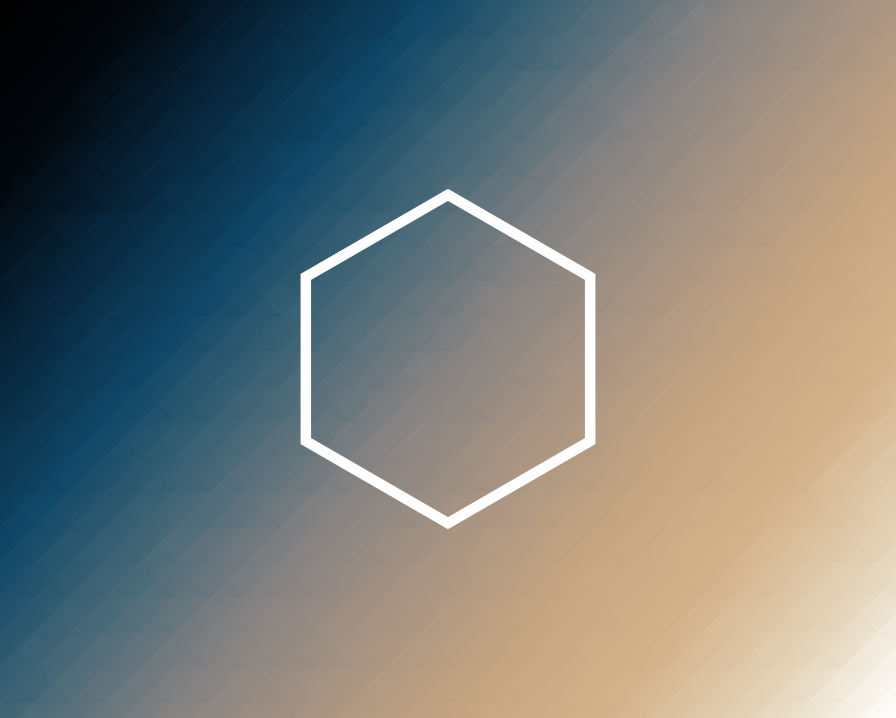
Reproduce this background procedurally as a WebGL 2 fragment shader.

```glsl
#version 300 es
precision highp float;
// Draws a white hexagon outline over a diagonal dusk gradient faceted by translucent triangles.

uniform vec2 u_resolution;
out vec4 fragColor;

// Lengths are fractions of the canvas height.
const float CELL = 0.0489;           // row height and triangle spacing
const float FACET_ALPHA = 0.5;       // opacity of each triangle
const float FACET_JITTER = 0.016;    // random shift along the gradient
const float DOWN_WEIGHT = 0.78;      // gradient pull downward against rightward
const float HEX_APOTHEM = 0.198;
const float HEX_HALF_STROKE = 0.0073;
const vec3 HEX_COLOR = vec3(1.0);

// Evenly spaced gradient stops, from upper left to lower right.
const int LAST_STOP = 10;
const vec3 STOPS[11] = vec3[11](
  vec3(0.0),
  vec3(0.008, 0.03, 0.05),
  vec3(0.03, 0.15, 0.24),
  vec3(0.06, 0.28, 0.405),
  vec3(0.28, 0.41, 0.47),
  vec3(0.52, 0.51, 0.51),
  vec3(0.66, 0.58, 0.51),
  vec3(0.775, 0.645, 0.505),
  vec3(0.83, 0.695, 0.54),
  vec3(0.89, 0.825, 0.715),
  vec3(1.0, 1.0, 0.99)
);

float hash(vec2 p) {
  vec3 q = fract(vec3(p.xyx) * 0.1031);
  q += dot(q, q.yzx + 33.33);
  return fract((q.x + q.y) * q.z);
}

vec3 ramp(float t) {
  float s = clamp(t, 0.0, 1.0) * float(LAST_STOP);
  int i = min(int(s), LAST_STOP - 1);
  return mix(STOPS[i], STOPS[i + 1], s - float(i));
}

// Gradient position of a point measured from the upper left corner.
float gradientAt(vec2 p, float aspect) {
  return (p.x + DOWN_WEIGHT * p.y) / (aspect + DOWN_WEIGHT);
}

// Distance to a hexagon with a corner at the top, exact along its sides.
float hexagon(vec2 p, float apothem) {
  p = abs(p);
  return max(p.x, dot(p, vec2(0.5, 0.866025))) - apothem;
}

float coverage(float d, float pixel) {
  return clamp(0.5 - d / pixel, 0.0, 1.0);
}

// Overlapping upright triangles, each tinted by the gradient at its centroid.
vec3 facets(vec2 p, float aspect, float pixel) {
  vec3 color = ramp(gradientAt(p, aspect));
  vec2 grid = p / CELL;
  vec2 cell = floor(grid);
  float depth = fract(grid.y);
  for (int i = 0; i < 2; i++) {
    vec2 id = cell + vec2(float(i), 0.0);
    float d = (abs(grid.x - id.x) - depth) * CELL * 0.7071;
    float t = gradientAt((id + vec2(0.0, 0.667)) * CELL, aspect);
    t += (hash(id) - 0.5) * FACET_JITTER;
    color = mix(color, ramp(t), FACET_ALPHA * coverage(d, pixel));
  }
  return color;
}

void main() {
  float pixel = 1.0 / u_resolution.y;
  float aspect = u_resolution.x * pixel;
  vec2 uv = gl_FragCoord.xy * pixel;

  // Background, measured downward from the top edge
  vec3 color = facets(vec2(uv.x, 1.0 - uv.y), aspect, pixel);

  // Hexagon outline at the centre
  float d = hexagon(uv - 0.5 * vec2(aspect, 1.0), HEX_APOTHEM);
  color = mix(color, HEX_COLOR, coverage(abs(d) - HEX_HALF_STROKE, pixel));

  fragColor = vec4(color, 1.0);
}
```
